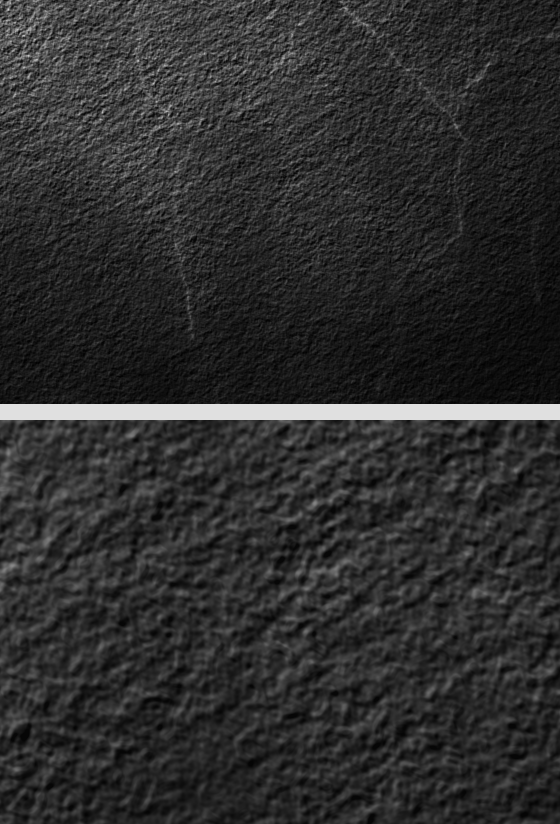
Top, the full canvas; bottom, a detail of the centre.
This texture is drawn by a Shadertoy shader. Its source:

```glsl
// Dark rough plaster wall, lit from the upper left, with pale hairline cracks.
#define GRAIN_SCALE 63.0
#define GRAIN_STRETCH 0.9
#define RELIEF 3.2
#define LIGHT_STEP 0.0022
#define TONE_LOW 0.073
#define TONE_HIGH 0.18
#define CORNER_GLOW 0.125
#define CENTRE_GLOW 0.045
#define CRACK_WIDTH 0.0035
#define CRACK_TONE 0.16
#define CRACK_WANDER 0.016

// Random unit gradient for a lattice cell
vec2 cellGradient(vec2 cell) {
    uvec2 n = uvec2(ivec2(cell) + 4096);
    uint h = n.x * 1597334677u ^ n.y * 3812015801u;
    h = (h ^ (h >> 15)) * 2246822519u;
    h ^= h >> 13;
    float angle = float(h & 65535u) * 6.28318 / 65536.0;
    return vec2(cos(angle), sin(angle));
}

float gradientNoise(vec2 p) {
    vec2 i = floor(p), f = p - i;
    vec2 u = f * f * f * (f * (f * 6.0 - 15.0) + 10.0);
    vec2 e = vec2(1.0, 0.0);
    float a = dot(cellGradient(i), f);
    float b = dot(cellGradient(i + e.xy), f - e.xy);
    float c = dot(cellGradient(i + e.yx), f - e.yx);
    float d = dot(cellGradient(i + e.xx), f - e.xx);
    return mix(mix(a, b, u.x), mix(c, d, u.x), u.y);
}

float cloud(vec2 p) {
    float sum = 0.0, amp = 1.0;
    for (int k = 0; k < 4; k++) {
        sum += amp * gradientNoise(p);
        p = mat2(1.6, 1.2, -1.2, 1.6) * p + 7.3;
        amp *= 0.55;
    }
    return sum;
}

// Plaster height: soft lumps, separate raised grains and fine grit
float plasterHeight(vec2 p) {
    vec2 along = normalize(vec2(0.88, 0.48));
    vec2 q = vec2(dot(p, along) * GRAIN_STRETCH, dot(p, vec2(-along.y, along.x)));
    q *= GRAIN_SCALE;
    float h = 0.85 * gradientNoise(q * 0.4 + 31.0);
    h += 0.8 * gradientNoise(q + 3.0);
    h += 0.27 * smoothstep(0.0, 0.3, gradientNoise(q * 1.5 + 17.0));
    h += 0.45 * gradientNoise(q * 2.1 + 11.0);
    h += 0.24 * gradientNoise(q * 3.7 + 23.0);
    return h;
}

float segmentDistance(vec2 p, vec2 a, vec2 b) {
    vec2 pa = p - a, ba = b - a;
    return length(pa - ba * clamp(dot(pa, ba) / dot(ba, ba), 0.0, 1.0));
}

// Fine bright line with a weak halo along a bent path
float crack(vec2 p, vec2 a, vec2 b, vec2 c, vec2 d) {
    float dist = min(segmentDistance(p, a, b), segmentDistance(p, b, c));
    dist = min(dist, segmentDistance(p, c, d)) / CRACK_WIDTH;
    return 0.8 * exp(-dist * dist) + 0.25 * exp(-dist * dist / 12.0);
}

float allCracks(vec2 p) {
    // Right-hand crack and its branch
    float c = crack(p, vec2(0.84, 1.0), vec2(0.985, 0.855), vec2(1.05, 0.78), vec2(1.155, 0.66));
    c = max(c, 0.7 * crack(p, vec2(1.155, 0.66), vec2(1.128, 0.56), vec2(1.14, 0.42), vec2(0.957, 0.29)));
    c = max(c, 0.85 * crack(p, vec2(1.11, 0.71), vec2(1.195, 0.82), vec2(1.24, 0.9), vec2(1.4, 0.92)));
    // Left-hand cracks
    c = max(c, 0.9 * crack(p, vec2(0.765, 0.98), vec2(0.7, 0.865), vec2(0.64, 0.78), vec2(0.56, 0.725)));
    c = max(c, 0.65 * crack(p, vec2(0.345, 0.93), vec2(0.343, 0.8), vec2(0.433, 0.69), vec2(0.54, 0.67)));
    c = max(c, 0.85 * crack(p, vec2(0.473, 0.67), vec2(0.433, 0.55), vec2(0.44, 0.4), vec2(0.48, 0.16)));
    // Faint stray ones
    c = max(c, 0.4 * crack(p, vec2(1.327, 0.46), vec2(1.318, 0.38), vec2(1.33, 0.3), vec2(1.345, 0.24)));
    return max(c, 0.4 * crack(p, vec2(0.99, 0.22), vec2(0.98, 0.15), vec2(0.965, 0.09), vec2(0.93, 0.04)));
}

// Broad light falloff over the wall
float wallTone(vec2 uv) {
    float tone = mix(TONE_LOW, TONE_HIGH, smoothstep(0.0, 1.0, uv.y));
    tone *= 1.0 - 0.36 * smoothstep(0.55, 1.0, uv.x);
    vec2 corner = uv - vec2(0.03, 1.0), centre = uv - vec2(0.45, 0.5);
    tone += CORNER_GLOW * exp(-5.0 * dot(corner, corner));
    return tone + CENTRE_GLOW * exp(-7.0 * dot(centre, centre));
}

void mainImage(out vec4 fragColor, in vec2 fragCoord) {
    vec2 uv = fragCoord / iResolution.xy;
    vec2 p = fragCoord / iResolution.y;

    // Slope facing the light
    vec2 toLight = LIGHT_STEP * normalize(vec2(-0.6, 0.8));
    float slope = RELIEF * (plasterHeight(p - toLight) - plasterHeight(p + toLight));
    slope *= 1.0 + 0.4 * gradientNoise(p * 9.0 + 3.0);
    float shade = max(1.0 + 0.48 * slope + 0.03 * slope * slope, 0.15);
    float tone = wallTone(uv) * (1.0 + 0.28 * cloud(p * 4.0));

    // Cracks wander smoothly and fade unevenly
    vec2 wander = vec2(gradientNoise(p * 16.0), gradientNoise(p * 16.0 + 40.0));
    wander += 0.3 * vec2(gradientNoise(p * 43.0), gradientNoise(p * 43.0 + 40.0));
    float wear = clamp(0.85 + 1.1 * gradientNoise(p * 13.0 + 9.0), 0.4, 1.2);
    float pale = allCracks(p + CRACK_WANDER * wander) * wear;

    // Scuffed patch of upright streaks beside the branch
    vec2 scuff = (p - vec2(1.145, 0.81)) / vec2(0.045, 0.1);
    float streaks = smoothstep(0.05, 0.45, gradientNoise(p * vec2(65.0, 11.0)));
    pale += exp(-dot(scuff, scuff)) * (0.12 + 0.5 * streaks);

    float grey = tone * shade + CRACK_TONE * pale * (0.6 + 0.4 * shade);
    fragColor = vec4(vec3(clamp(grey, 0.0, 1.0)), 1.0);
}
```
